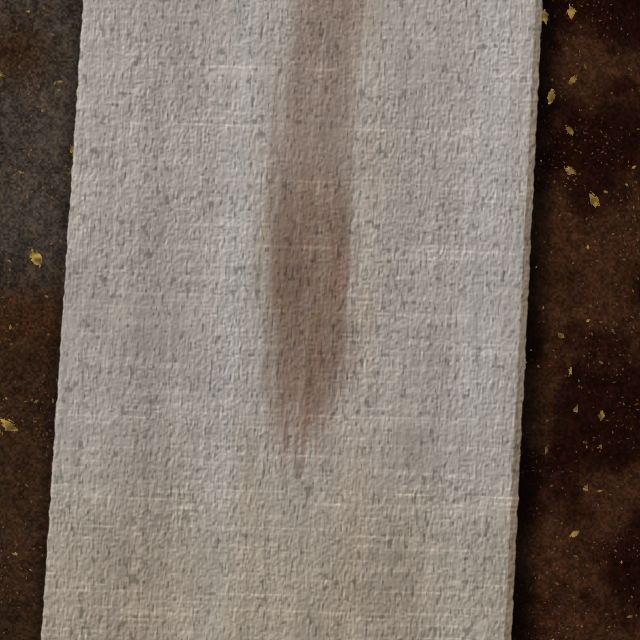
A Shadertoy shader for this texture:

```glsl
// A pale rough-sawn plank, slightly tilted, lying on dark speckled soil.
// The plank layers embossed fibre noise, broken saw lines and a brown
// heartwood stain; the soil uses fbm with hashed cells of chips and grit.
#define PLANK_LEFT vec2(0.064, 0.130)   // edge x at bottom, top
#define PLANK_RIGHT vec2(0.799, 0.848)
#define GRAIN_TILT 0.058
#define SAW_SLOPE 0.028
#define STAIN_X 0.476
#define FIBRE_RELIEF 0.34
#define SAW_STRENGTH 0.055
#define PALE_WOOD vec3(0.618, 0.588, 0.558)
#define STAIN_TINT vec3(0.75, 0.645, 0.595)
#define CHIP_COLOUR vec3(0.60, 0.49, 0.23)

float hash(vec2 p) {
    vec3 q = fract(vec3(p.xyx) * 0.1031);
    q += dot(q, q.yzx + 33.33);
    return fract((q.x + q.y) * q.z);
}
float noise(vec2 p) {
    vec2 i = floor(p), f = fract(p);
    f = f * f * (3.0 - 2.0 * f);
    return mix(mix(hash(i), hash(i + vec2(1, 0)), f.x),
               mix(hash(i + vec2(0, 1)), hash(i + vec2(1, 1)), f.x), f.y);
}
float fbm(vec2 p) {
    float sum = 0.0;
    for (float amp = 0.5; amp > 0.03; amp *= 0.5) {
        sum += amp * noise(p);
        p = mat2(1.6, 1.2, -1.2, 1.6) * p + 7.3;
    }
    return sum;
}
float band(float x, float centre, float width) {
    float d = (x - centre) / width;
    return exp(-d * d);
}

// Ragged flakes in hashed cells: x is coverage, y a random shade.
vec2 flakes(vec2 uv, float cells, float chance, float size, float px) {
    vec2 p = uv * cells, result = vec2(0.0);
    for (int k = 0; k < 9; k++) {
        vec2 id = floor(p) + vec2(k % 3 - 1, k / 3 - 1);
        if (hash(id + 3.7) > chance) continue;
        vec2 d = p - id - vec2(hash(id + 11.3), hash(id + 29.1));
        float a = 6.2832 * hash(id + 41.9), r = size * mix(0.5, 1.2, hash(id + 53.2));
        d = mat2(cos(a), sin(a), -sin(a), cos(a)) * d * vec2(1.0, 1.7);
        float ragged = 0.7 * r * (noise(d * 4.0 / r + id) - 0.5);
        float dist = mix(length(d), abs(d.x) + abs(d.y), 0.5) - r + ragged;
        float cover = 1.0 - smoothstep(-px * cells, px * cells, dist);
        if (cover > result.x) result = vec2(cover, hash(id + 67.0));
    }
    return result;
}

vec3 soil(vec2 uv, float shade, float px) {
    float clump = fbm(uv * 9.0), onRight = step(0.5, uv.x);
    float grit = 0.5 * fbm(uv * 90.0) + 0.5 * noise(uv * 300.0);
    vec3 leftTone = mix(vec3(0.20, 0.135, 0.09), vec3(0.255, 0.22, 0.19), smoothstep(0.42, 0.65, uv.y));
    float rust = band(uv.y, 0.50, 0.04) + band(length(uv - vec2(0.025, 0.92)), 0.0, 0.05);
    leftTone = mix(leftTone, vec3(0.25, 0.135, 0.06), 0.6 * min(rust, 1.0));
    vec3 rightTone = mix(vec3(0.12, 0.05, 0.03), vec3(0.21, 0.125, 0.075), smoothstep(0.45, 0.65, clump));
    vec3 c = mix(leftTone, rightTone, onRight) * (0.62 + 0.45 * clump + 1.1 * (grit - 0.42));
    vec2 sand = flakes(uv, 130.0, 0.08 + 0.45 * smoothstep(0.38, 0.65, fbm(uv * 14.0 + 5.0)), 0.27, px);
    c = mix(c, vec3(0.42, 0.30, 0.17) * (0.5 + 0.9 * sand.y), 0.7 * sand.x) * shade;
    vec2 bits = flakes(uv + 0.31, 48.0, 0.10, 0.17, px);
    c = mix(c, CHIP_COLOUR * (0.5 + 0.6 * bits.y), 0.85 * bits.x);
    float litter = mix(0.12, 0.40 * band(uv.x, 0.88, 0.05), onRight);
    vec2 chips = flakes(uv + 0.17, 19.0, litter, 0.25, px);
    return mix(c, CHIP_COLOUR * (0.6 + 0.5 * chips.y) * (0.6 + 0.8 * noise(uv * 160.0)), 0.9 * chips.x);
}

float fibre(vec2 p) {
    p += 0.004 * noise(p * 60.0);
    return 0.4 * noise(p * vec2(290.0, 120.0)) + 0.4 * noise(p * vec2(210.0, 240.0))
         + 0.2 * noise(p * vec2(380.0, 50.0));
}

vec3 wood(vec2 uv, float across) {
    float g = uv.x - GRAIN_TILT * (uv.y - 0.5);
    float s = uv.y + SAW_SLOPE * (uv.x - 0.45) + 0.003 * noise(uv * vec2(7.0, 3.0));
    vec2 p = vec2(g, uv.y);
    // Broad cool and warm bands along the grain.
    vec3 c = PALE_WOOD + vec3(0.012, 0.024, 0.032) * (band(g, 0.36, 0.035) + band(g, 0.75, 0.06));
    c += 0.02 * smoothstep(0.4, 1.0, uv.y);
    c *= 1.0 - vec3(0.06, 0.075, 0.08) * (band(g, 0.24, 0.06) + band(g, 0.65, 0.05)) * noise(p * vec2(9, 4));
    c *= mix(vec3(0.97, 0.945, 0.90), vec3(1.0), smoothstep(0.05, 0.40, uv.y));
    c *= 0.94 + 0.12 * fbm(p * vec2(26.0, 9.0));
    // Stain: soft at the top, darkest mid-way, frayed at its lower end.
    float fray = 0.6 * noise(p * vec2(90.0, 7.0)) + 0.4 * noise(p * vec2(190.0, 30.0)) - 0.5;
    float halfWidth = 0.054 + 0.014 * band(uv.y, 0.58, 0.14) - 0.018 * smoothstep(0.45, 0.25, uv.y);
    float wander = 0.02 * (noise(vec2(uv.y * 9.0, 2.0)) - 0.5);
    float stain = 1.0 - smoothstep(-0.022, 0.022, abs(g - STAIN_X - wander) - halfWidth + 0.04 * fray);
    stain *= smoothstep(0.20, 0.38, uv.y + 0.2 * fray) * mix(1.0, 0.62, smoothstep(0.62, 0.78, uv.y));
    c *= mix(vec3(1.0), STAIN_TINT, stain * (0.9 + 0.5 * fray));
    c *= 1.0 - vec3(0.015, 0.045, 0.08) * (band(g, 0.565, 0.03) + band(g, 0.40, 0.02)) * noise(p * vec2(60, 8));
    // Rough fibres lit from the upper left, with dark pits between them.
    float nap = fibre(p), patchy = 0.7 + 0.6 * noise(p * vec2(14.0, 10.0));
    c *= 1.0 + patchy * (FIBRE_RELIEF * (nap - fibre(p + vec2(-0.002, 0.0024))) + 0.14 * (nap - 0.5));
    c *= 1.0 - 0.20 * smoothstep(0.70, 0.95, noise(p * vec2(230.0, 110.0) + 9.0));
    c *= 0.95 + 0.10 * noise(p * vec2(240.0, 14.0));
    // Fine ridges across the grain, then a few stronger broken saw lines.
    float ridge = noise(vec2(uv.x * 14.0, s * 210.0));
    c *= 0.97 + 0.05 * ridge + 0.06 * smoothstep(0.7, 0.95, ridge) * (1.3 - uv.y);
    float cuts[9] = float[9](0.893, 0.802, 0.718, 0.615, 0.515, 0.352, 0.232, 0.215, 0.045);
    for (int i = 0; i < 9; i++) {
        float broken = smoothstep(0.25, 0.75, fbm(vec2(uv.x * 24.0, float(i) * 5.3)));
        float cut = band(s, cuts[i] + 0.0015, 0.0018) + 0.3 * band(s, cuts[i] - 0.008, 0.008);
        c += SAW_STRENGTH * cut * (0.15 + 1.2 * broken) * vec3(1.0, 0.92, 0.78);
    }
    // Bright left arris and darker sawn side on the right.
    c += 0.07 * band(across, 0.0, 0.006);
    return c * mix(vec3(1.0), vec3(0.80, 0.75, 0.69), smoothstep(0.983, 0.987, across));
}

void mainImage(out vec4 fragColor, in vec2 fragCoord) {
    vec2 uv = fragCoord / iResolution.xy;
    float px = 1.0 / min(iResolution.x, iResolution.y);
    float rough = 0.004 * (fbm(vec2(uv.y * 90.0, 4.0)) - 0.5);
    float left = mix(PLANK_LEFT.x, PLANK_LEFT.y, uv.y) + rough;
    float right = mix(PLANK_RIGHT.x, PLANK_RIGHT.y, uv.y) + rough;
    float shade = uv.x < 0.5 ? mix(0.75, 1.0, smoothstep(0.0, 0.025, left - uv.x))
                             : mix(0.35, 1.0, smoothstep(0.0, 0.05, uv.x - right));
    float inside = smoothstep(-px, px, min(uv.x - left, right - uv.x));
    vec3 c = mix(soil(uv, shade, px), wood(uv, (uv.x - left) / (right - left)), inside);
    fragColor = vec4(clamp(c, 0.0, 1.0), 1.0);
}
```
